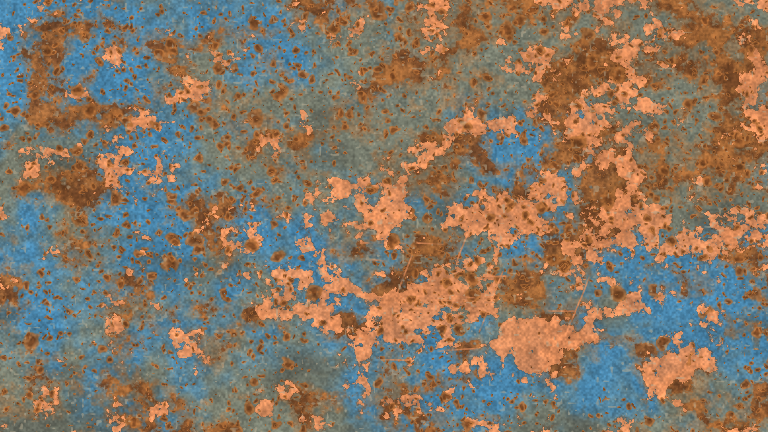
A Shadertoy shader for this texture:

```glsl
#define BLUE_PAINT vec3(0.29, 0.53, 0.68)
#define GREY_FILM vec3(0.48, 0.50, 0.44)
#define DARK_GRIME vec3(0.31, 0.32, 0.29)
#define RUST_ORANGE vec3(0.66, 0.41, 0.21)
#define RUST_DARK vec3(0.43, 0.25, 0.13)
#define BARE_PEACH vec3(0.87, 0.55, 0.36)
#define RUST_LEVEL 0.61
#define FLAKE_LEVEL 0.65
#define SPOT_DENSITY 0.32
#define GRAIN 0.26
#define SCRATCHES 12

float hash(vec2 p) {
    return fract(sin(dot(p, vec2(127.1, 311.7))) * 43758.5453);
}

float noise(vec2 p) {
    vec2 i = floor(p), f = fract(p);
    f = f * f * (3.0 - 2.0 * f);
    return mix(mix(hash(i), hash(i + vec2(1, 0)), f.x),
               mix(hash(i + vec2(0, 1)), hash(i + vec2(1, 1)), f.x), f.y);
}

float fbm(vec2 p) {
    float sum = 0.0, amp = 0.5;
    for (int i = 0; i < 6; i++) {
        sum += amp * noise(p);
        p = mat2(1.6, 1.2, -1.2, 1.6) * p + 17.3;
        amp *= 0.55;
    }
    return sum / 1.08;
}

// Soft elliptical region
float region(vec2 p, vec2 centre, vec2 radius) {
    vec2 d = (p - centre) / radius;
    return exp(-dot(d, d));
}

// Scattered pits: 0 outside, rising to 1 at each centre
float pits(vec2 p, float scale, float density) {
    p *= scale;
    vec2 cell = floor(p);
    float best = 0.0;
    for (int y = -1; y <= 1; y++)
    for (int x = -1; x <= 1; x++) {
        vec2 id = cell + vec2(x, y);
        vec2 centre = id + vec2(hash(id + 3.1), hash(id + 8.7));
        float size = mix(0.14, 0.52, pow(hash(id + 5.3), 2.0));
        float present = step(hash(id + 1.9), density);
        best = max(best, present * (1.0 - length(p - centre) / size));
    }
    return best;
}

float segment(vec2 p, vec2 a, vec2 b) {
    vec2 ab = b - a;
    return length(p - a - ab * clamp(dot(p - a, ab) / dot(ab, ab), 0.0, 1.0));
}

void mainImage(out vec4 fragColor, in vec2 fragCoord) {
    vec2 p = fragCoord / iResolution.y;
    vec2 warp = vec2(fbm(p * 9.0), fbm(p * 9.0 + 40.0)) - 0.5;
    vec2 q = p + 0.06 * warp;
    float fine = fbm(p * 60.0 + 5.0);
    float speck = noise(p * 210.0);

    // Blue paint under a worn grey film
    float film = fbm(q * 3.2 + 11.0) + 0.4 * (fbm(q * 17.0 + 2.0) - 0.5)
        + 0.20 * region(p, vec2(0.90, 0.92), vec2(0.60, 0.28))
        + 0.10 * region(p, vec2(0.40, 0.62), vec2(0.30, 0.15))
        - 0.16 * region(p, vec2(0.14, 0.86), vec2(0.28, 0.16))
        - 0.14 * region(p, vec2(1.03, 0.13), vec2(0.35, 0.20))
        - 0.12 * region(p, vec2(1.55, 0.22), vec2(0.30, 0.25))
        - 0.08 * region(p, vec2(0.30, 0.35), vec2(0.25, 0.20));
    vec3 col = mix(BLUE_PAINT, GREY_FILM, smoothstep(0.33, 0.62, film));
    float grime = fbm(q * vec2(6.0, 8.0) + 71.0) + 0.5 * (fine - 0.5);
    col = mix(col, DARK_GRIME, 0.6 * smoothstep(0.53, 0.75, grime));

    // Where corrosion and bare metal gather
    float centreWear = region(p, vec2(0.92, 0.32), vec2(0.26, 0.34));
    float rightWear = region(p, vec2(1.28, 0.43), vec2(0.20, 0.34));
    float cornerWear = region(p, vec2(1.52, 0.74), vec2(0.36, 0.30));
    float edgeWear = region(p, vec2(1.76, 0.60), vec2(0.09, 0.40));
    float leftWear = region(p, vec2(0.34, 0.60), vec2(0.34, 0.14))
        + region(p, vec2(0.02, 0.22), vec2(0.16, 0.28));
    float wear = 0.5 * centreWear + 0.6 * rightWear + cornerWear + 0.5 * leftWear;

    // Thin stain, then denser rust patches
    float rust = fbm(q * vec2(10.0, 12.0) + 23.0) + 0.13 * wear + 0.35 * (fine - 0.5);
    col = mix(col, RUST_ORANGE, 0.38 * smoothstep(RUST_LEVEL - 0.14, RUST_LEVEL, rust));
    vec3 rustColor = mix(RUST_DARK, RUST_ORANGE, smoothstep(0.32, 0.66, fbm(p * 38.0 + 9.0)));
    col = mix(col, rustColor, 0.9 * smoothstep(RUST_LEVEL, RUST_LEVEL + 0.08, rust));

    // Peeled flakes with crisp, ragged edges
    float flake = fbm(q * vec2(11.0, 14.0) + 57.0) + 0.45 * (fine - 0.5)
        + 0.17 * centreWear + 0.16 * rightWear + 0.06 * cornerWear + 0.13 * edgeWear - 0.03;
    float bare = smoothstep(FLAKE_LEVEL, FLAKE_LEVEL + 0.025, flake);
    float rim = smoothstep(FLAKE_LEVEL - 0.05, FLAKE_LEVEL, flake) * (1.0 - bare);
    col = mix(col, RUST_DARK, 0.35 * rim);
    col = mix(col, BARE_PEACH * (0.80 + 0.38 * fbm(p * 30.0 + 3.0)), 0.93 * bare);

    // Rust pits: orange halo around a dark core
    float crowd = SPOT_DENSITY * smoothstep(0.30, 0.68, fbm(p * 5.0 + 31.0) + 0.08 * wear);
    vec2 ragged = p + 0.012 * (vec2(noise(p * 75.0), noise(p * 75.0 + 20.0)) - 0.5);
    for (int i = 0; i < 3; i++) {
        float scale = 21.0 * pow(1.75, float(i));
        float pit = pits(ragged + float(i) * 3.7, scale, crowd * (1.0 + 0.35 * float(i)));
        col = mix(col, RUST_ORANGE, 0.85 * smoothstep(0.0, 0.30, pit));
        col = mix(col, RUST_DARK, 0.80 * smoothstep(0.35, 0.75, pit));
    }

    // Pale scratches, mostly level, broken along their length
    for (int i = 0; i < SCRATCHES; i++) {
        vec2 id = vec2(float(i), 4.0);
        vec2 start = vec2(0.80 + 0.60 * hash(id), 0.15 + 0.50 * hash(id + 1.3));
        float angle = hash(id + 2.6) < 0.7 ? -0.15 + 0.25 * hash(id + 5.0) : 1.2;
        vec2 end = start + (0.05 + 0.20 * hash(id + 7.1)) * vec2(cos(angle), sin(angle));
        float line = 1.0 - smoothstep(0.0006, 0.0032, segment(p + 0.006 * warp, start, end));
        col = mix(col, BARE_PEACH, 0.75 * line * smoothstep(0.25, 0.55, noise(p * 45.0)));
    }

    // Fine grit and pale chips
    col *= 1.0 + GRAIN * (speck - 0.5) + 0.45 * (fine - 0.5);
    col = mix(col, vec3(0.72, 0.67, 0.57), 0.5 * smoothstep(0.80, 0.95, noise(p * 120.0 + 6.0)));
    fragColor = vec4(clamp(col, 0.0, 1.0), 1.0);
}
```
